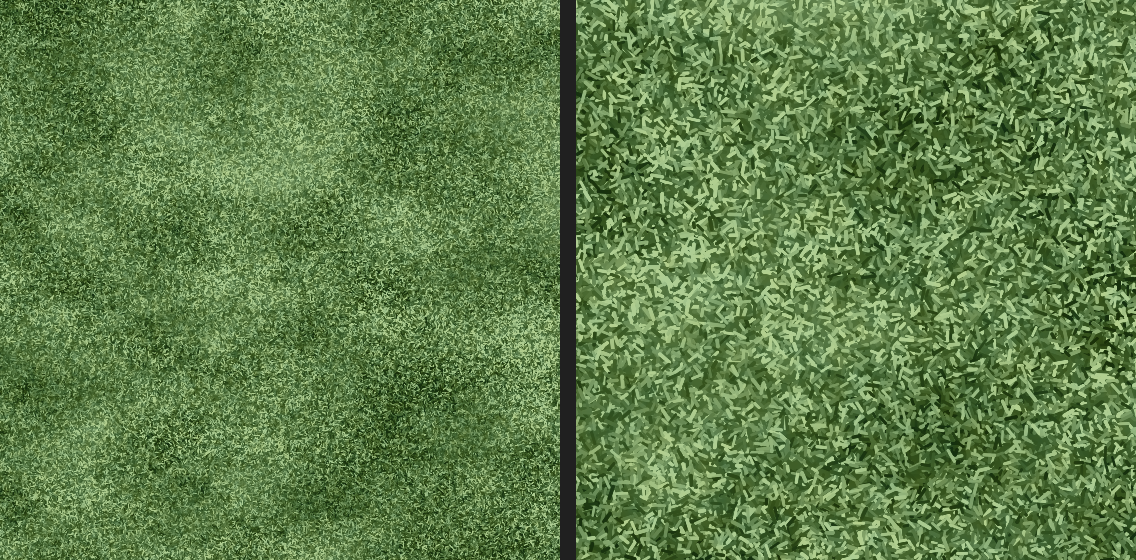
Left, the full canvas; right, a detail of the centre.
A Shadertoy shader for this texture:

```glsl
// Draws a dense lawn of fine tangled grass blades with soft light and dark patches.

const int BLADE_LAYERS = 4;
const float CELLS = 175.0;        // blade cells across the canvas
const float MEAN_TONE = 3.2;      // position on the colour ramp
const float GAP_TONE = -1.6;      // shade between the blades

// Integer hash giving three values from 0 to 1
vec3 hash3(ivec2 cell, int seed) {
    uvec3 v = uvec3(cell.x + 4096, cell.y + 4096, seed + 17);
    v = v * 1664525u + 1013904223u;
    v.x += v.y * v.z; v.y += v.z * v.x; v.z += v.x * v.y;
    v ^= v >> 16u;
    v.x += v.y * v.z; v.y += v.z * v.x; v.z += v.x * v.y;
    return vec3(v >> 8u) / 16777216.0;
}

float valueNoise(vec2 p, int seed) {
    ivec2 i = ivec2(floor(p));
    vec2 f = fract(p);
    f = f * f * (3.0 - 2.0 * f);
    float low = mix(hash3(i, seed).x, hash3(i + ivec2(1, 0), seed).x, f.x);
    float high = mix(hash3(i + ivec2(0, 1), seed).x, hash3(i + ivec2(1, 1), seed).x, f.x);
    return mix(low, high, f.y);
}

// Layered noise, centred on zero
float fbm(vec2 p, int seed) {
    float sum = 0.0, weight = 0.5;
    for (int i = 0; i < 4; i++) {
        sum += weight * (valueNoise(p, seed + i) - 0.5);
        p = mat2(0.96, 0.28, -0.28, 0.96) * p * 2.03;
        weight *= 0.6;
    }
    return sum;
}

float segmentDistance(vec2 p, vec2 halfAxis) {
    float t = clamp(dot(p, halfAxis) / dot(halfAxis, halfAxis), -1.0, 1.0);
    return length(p - t * halfAxis);
}

mat2 rotation(float angle) {
    float c = cos(angle), s = sin(angle);
    return mat2(c, s, -s, c);
}

// Paints one layer of randomly turned blades over a tone
float paintBlades(float tone, vec2 p, float pixel, int layer) {
    ivec2 home = ivec2(floor(p));
    for (int y = -1; y <= 1; y++) {
        for (int x = -1; x <= 1; x++) {
            ivec2 cell = home + ivec2(x, y);
            vec3 place = hash3(cell, layer * 2 + 100);
            vec3 look = hash3(cell, layer * 2 + 101);
            float angle = 3.14159 * place.z;
            vec2 halfAxis = mix(0.2, 0.65, look.x) * vec2(cos(angle), sin(angle));
            float d = segmentDistance(p - vec2(cell) - place.xy, halfAxis);
            float width = mix(0.13, 0.21, look.y);
            float cover = 1.0 - smoothstep(width - 0.5 * pixel, width + 0.5 * pixel, d);
            tone = mix(tone, mix(-3.0, 3.1, look.z), cover);
        }
    }
    return tone;
}

// Deep shade to sunlit tip
vec3 grassColor(float tone) {
    vec3 ramp[7] = vec3[7](
        vec3(0.09, 0.19, 0.05), vec3(0.19, 0.31, 0.11), vec3(0.27, 0.40, 0.19),
        vec3(0.36, 0.49, 0.28), vec3(0.47, 0.60, 0.38), vec3(0.60, 0.73, 0.50),
        vec3(0.69, 0.81, 0.57));
    tone = clamp(tone, 0.0, 5.99);
    int i = int(tone);
    return mix(ramp[i], ramp[i + 1], fract(tone));
}

void mainImage(out vec4 fragColor, in vec2 fragCoord) {
    vec2 uv = fragCoord / iResolution.y;
    float pixel = CELLS / iResolution.y;

    // Broad patches, wider than tall
    float patches = 3.5 * fbm(uv * vec2(7.0, 10.0), 1);
    float roughness = 1.0 + 0.9 * fbm(uv * vec2(6.0, 9.0) + 9.0, 20);

    // Tangled blades, back to front
    float grain = GAP_TONE;
    for (int i = 0; i < BLADE_LAYERS; i++) {
        vec2 p = rotation(0.7 * float(i) + 0.3) * uv * CELLS;
        grain = paintBlades(grain, p, pixel, i);
    }

    // Slight drift between yellow and blue greens
    float warmth = fbm(uv * 90.0, 40);
    vec3 color = grassColor(MEAN_TONE + patches + roughness * grain);
    color += warmth * vec3(0.05, 0.01, -0.05);
    fragColor = vec4(clamp(color, 0.0, 1.0), 1.0);
}
```
